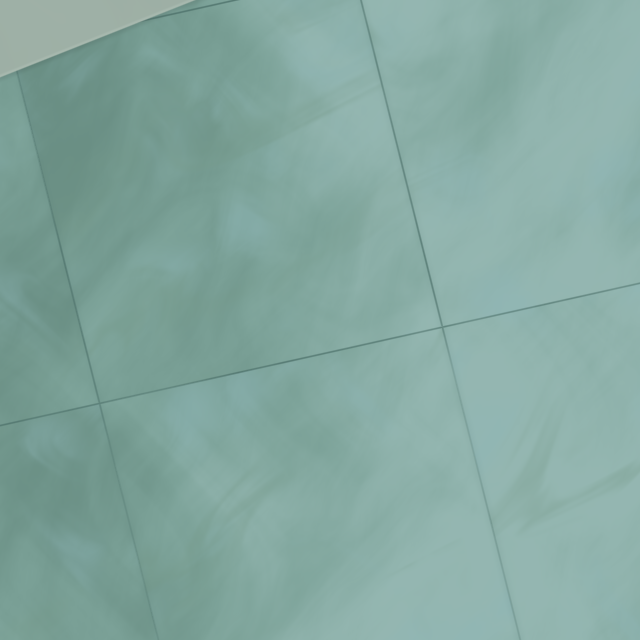
Reproduce this texture procedurally as a three.js fragment shader.

```glsl
varying vec2 vUv;

const vec3 DEEP_GREEN = vec3(0.415, 0.560, 0.518);
const vec3 MID_GREEN = vec3(0.490, 0.640, 0.602);
const vec3 PALE_GREEN = vec3(0.580, 0.715, 0.693);
const vec3 CLOUD_BLUE = vec3(0.555, 0.710, 0.715);
const vec3 VEIN_OLIVE = vec3(0.455, 0.595, 0.530);
const vec3 GROUT = vec3(0.290, 0.430, 0.405);
const vec3 WALL = vec3(0.620, 0.690, 0.650);
const vec3 WALL_RIM = vec3(0.690, 0.755, 0.715);

const vec2 TILE_SIZE = vec2(0.5654, 0.583);
const vec2 GRID_ORIGIN = vec2(0.2476, 0.335);
const vec2 TILT = vec2(0.249, -0.2225);

vec2 hash2(vec2 p) {
  vec2 q = vec2(dot(p, vec2(127.1, 311.7)), dot(p, vec2(269.5, 183.3)));
  return fract(sin(q) * 43758.5);
}

// Warped sine octaves, roughly -1 to 1
float layeredSines(vec2 p) {
  const mat2 TURN = mat2(0.80, 0.60, -0.60, 0.80);
  float sum = 0.0;
  float amplitude = 0.6;
  for (int i = 0; i < 5; i++) {
    p += 0.7 * sin(p.yx * 1.3 + float(i) * 1.9);
    sum += amplitude * sin(p.x) * sin(p.y + 0.8);
    p = TURN * p * 1.8 + 2.3;
    amplitude *= 0.55;
  }
  return sum;
}

// Distance to the nearest scattered cell point
float cellular(vec2 p) {
  vec2 cell = floor(p);
  float nearest = 2.0;
  for (int y = -1; y <= 1; y++) {
    for (int x = -1; x <= 1; x++) {
      vec2 neighbour = cell + vec2(float(x), float(y));
      nearest = min(nearest, length(neighbour + hash2(neighbour) - p));
    }
  }
  return nearest;
}

// Coordinates along and across a brushed direction
vec2 alignTo(vec2 p, vec2 direction) {
  return vec2(dot(p, direction), dot(p, vec2(-direction.y, direction.x)));
}

float lineMask(float dist, float halfWidth, float softness) {
  return 1.0 - smoothstep(halfWidth - softness, halfWidth + softness, dist);
}

// Soft room light: brighter to the right, dim at the upper left and lower left
float roomLight(vec2 uv) {
  vec2 toShade = (uv - vec2(0.17, 0.80)) * vec2(1.0, 0.8);
  vec2 toCorner = uv - vec2(0.0, 0.12);
  return 0.47 + 0.42 * smoothstep(0.05, 0.85, uv.x)
    - 0.30 * exp(-10.0 * dot(toShade, toShade))
    - 0.12 * exp(-14.0 * dot(toCorner, toCorner));
}

vec3 stoneColor(vec2 p, float light) {
  vec2 brushed = alignTo(p, vec2(0.50, 0.866));
  float clouds = layeredSines(p * 7.0);
  float streaks = layeredSines(brushed * vec2(7.0, 20.0));
  float fine = layeredSines(brushed * vec2(26.0, 70.0));
  float tone = light + 0.24 * clouds + 0.11 * streaks + 0.04 * fine;

  vec3 color = mix(DEEP_GREEN, MID_GREEN, smoothstep(0.0, 0.55, tone));
  color = mix(color, PALE_GREEN, smoothstep(0.40, 0.98, tone));

  // Pale blue blotches with ragged edges
  vec2 ragged = p + 0.04 * vec2(streaks, clouds) + 0.012 * fine;
  float blotch = 1.0 - smoothstep(0.05, 0.62, cellular(ragged * 6.5));
  blotch *= smoothstep(-0.15, 0.55, layeredSines(p * 9.0 + 4.0));
  color = mix(color, CLOUD_BLUE, 0.50 * blotch);

  // Broken olive veins
  vec2 veinSpace = alignTo(p, vec2(0.66, 0.75)) * vec2(3.5, 9.0);
  float vein = 1.0 - smoothstep(0.0, 0.22, abs(layeredSines(veinSpace) - 0.12));
  vein *= smoothstep(0.0, 0.6, layeredSines(p * 4.5 + 9.0));
  return mix(color, VEIN_OLIVE, 0.32 * vein);
}

// Hairline joints, worn in places and faint along the lower uprights
float groutMask(vec2 grid, vec2 uv) {
  vec2 dist = (0.5 - abs(fract(grid) - 0.5)) * TILE_SIZE * 0.973;
  float wear = 0.80 + 0.25 * layeredSines(uv * 11.0);
  float upright = mix(0.30, 0.66, smoothstep(-0.25, 0.06, grid.y));
  upright *= mix(1.0, 0.60, smoothstep(0.35, 0.70, grid.y) * step(grid.x, 0.5));
  float joint = max(upright * lineMask(dist.x, 0.0014, 0.0014),
    0.78 * lineMask(dist.y, 0.0013, 0.0013));
  float stain = 0.06 * lineMask(dist.x, 0.006, 0.006);
  return clamp(joint * wear + stain, 0.0, 1.0);
}

void main() {
  vec2 grid = (vUv + TILT * vUv.yx - GRID_ORIGIN) / TILE_SIZE;
  vec2 tileShift = hash2(floor(grid) + 7.0) * 9.0;
  vec3 color = stoneColor(vUv + tileShift, roomLight(vUv));
  color = mix(color, GROUT, groutMask(grid, vUv));

  // Plain wall corner with a light rim and contact shadow
  float wallDist = (vUv.y - 0.879 - 0.396 * vUv.x) * 0.93;
  color *= 1.0 - 0.08 * lineMask(abs(wallDist), 0.005, 0.005);
  vec3 wallColor = WALL + 0.006 * layeredSines(vUv * 9.0);
  wallColor = mix(wallColor, WALL_RIM, 0.5 * lineMask(abs(wallDist - 0.002), 0.002, 0.002));
  color = mix(color, wallColor, smoothstep(-0.0014, 0.0014, wallDist));

  gl_FragColor = vec4(color, 1.0);
}
```
